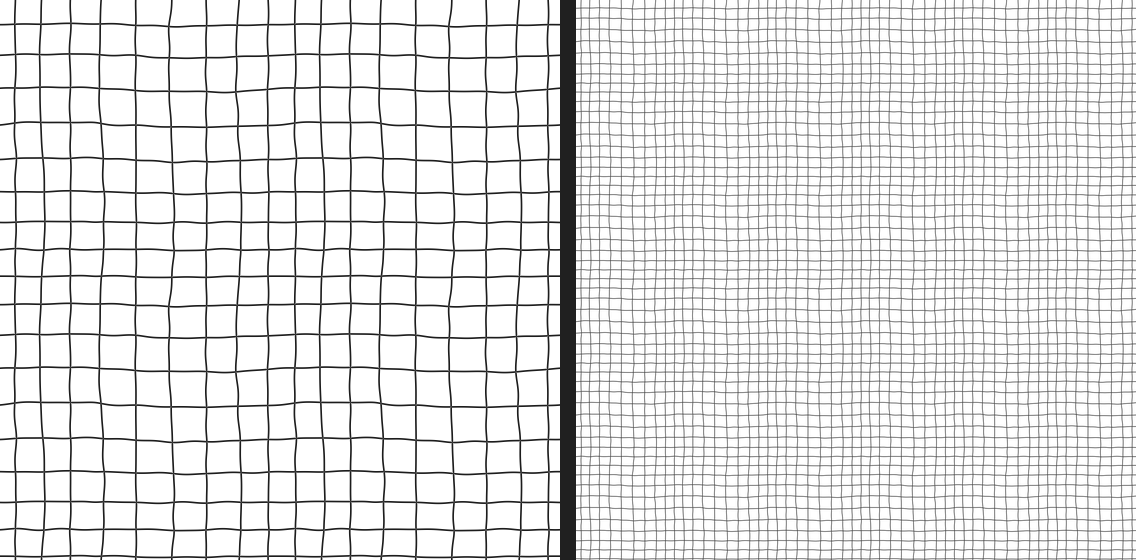
Left, the tile; right, the same tile 3 across and 3 down.
Give the GLSL for this pattern, as a WebGL 1 fragment shader.

```glsl
precision highp float;

uniform vec2 u_resolution;

#define TILES 2.0        // whole repeats across and down
#define LINES 9          // strokes per tile in each direction
#define STROKE 0.053     // widths and shifts are in mean line spacings
#define SWAY 0.045
#define WOBBLE 0.026
#define KINK 0.05
#define PAPER vec3(1.0)
#define INK vec3(0.11)
#define CROSSING vec3(0.25)

const float TAU = 6.283185;
const float SPAN = float(LINES);

float hash(float n) {
  return fract(sin(n * 12.9898) * 43758.5);
}

// Layered whole-number harmonics, so every stroke closes on itself.
float wobble(float t, float id) {
  float sum = 0.0;
  for (int k = 2; k <= 8; k++) {
    float harmonic = float(k);
    float key = id * 9.7 + harmonic * 3.1;
    float strength = hash(key) / sqrt(harmonic);
    sum += strength * sin(TAU * (harmonic * t + hash(key + 51.3)));
  }
  return sum;
}

// Periodic narrow bump centred on c.
float bump(float t, float c) {
  return exp(56.0 * (cos(TAU * (t - c)) - 1.0));
}

// spacing: offset, sine and cosine terms of the uneven line positions.
// drift: sway peak, kink place, sway beat between lines, strongest line.
float strokes(float along, float across, vec3 spacing, vec4 drift,
              float seed, float pixel) {
  float t = along / SPAN;
  float nearest = SPAN;
  for (int i = 0; i < LINES; i++) {
    float n = float(i);
    float id = n + seed;
    float turn = TAU * n / SPAN;
    float centre = n + spacing.x + spacing.y * sin(turn) + spacing.z * cos(turn);
    float sway = SWAY * (1.0 + 0.8 * cos(TAU * drift.z * (n - drift.w)));
    centre += sway * cos(TAU * (t - drift.x));
    centre += WOBBLE * wobble(t, id);
    centre += KINK * (hash(id + 7.7) - 0.35) * bump(t, drift.y);
    float gap = mod(across - centre + 0.5 * SPAN, SPAN) - 0.5 * SPAN;
    nearest = min(nearest, abs(gap));
  }
  return clamp(0.5 + (0.5 * STROKE - nearest) / pixel, 0.0, 1.0);
}

void main() {
  vec2 uv = gl_FragCoord.xy / u_resolution;
  uv.y = 1.0 - uv.y;
  vec2 p = fract(uv * TILES) * SPAN;
  vec2 pixel = TILES * SPAN / u_resolution;

  // Two families of hand-drawn strokes
  float vertical = strokes(p.y, p.x, vec3(0.464, -0.21, 0.027),
                           vec4(0.75, 0.9, 0.5, 1.0), 3.0, pixel.x);
  float horizontal = strokes(p.x, p.y, vec3(0.984, -0.072, -0.186),
                             vec4(0.7, 0.34, 1.0 / SPAN, 2.5), 40.0, pixel.y);

  // Overlaps are slightly lighter than single strokes
  vec3 ink = mix(INK, CROSSING, vertical * horizontal);
  vec3 colour = mix(PAPER, ink, max(vertical, horizontal));
  gl_FragColor = vec4(colour, 1.0);
}
```
